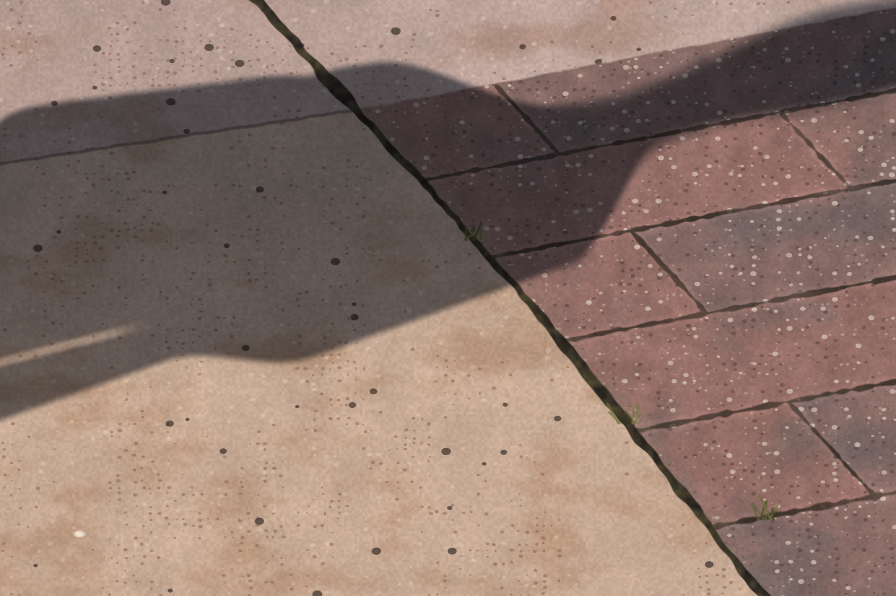
A Shadertoy shader for this texture:

```glsl
float hash(vec2 p) {
    vec3 q = fract(p.xyx * vec3(0.1031, 0.1030, 0.0973));
    q += dot(q, q.yzx + 33.33);
    return fract((q.x + q.y) * q.z);
}

float noise(vec2 p) {
    vec2 i = floor(p), f = fract(p);
    f = f * f * (3.0 - 2.0 * f);
    return mix(mix(hash(i), hash(i + vec2(1, 0)), f.x),
               mix(hash(i + vec2(0, 1)), hash(i + vec2(1, 1)), f.x), f.y);
}

float fbm(vec2 p) {
    float sum = 0.0, amp = 0.5;
    for (int i = 0; i < 4; i++) {
        sum += amp * noise(p);
        p = mat2(1.6, 1.2, -1.2, 1.6) * p + 7.3;
        amp *= 0.5;
    }
    return sum;
}

// One jittered grain per cell, present with the given chance
float grains(vec2 p, float cell, float chance, float aa) {
    p = p * vec2(1.0, 1.3) / cell;
    vec2 id = floor(p);
    vec2 centre = 0.3 + 0.4 * vec2(hash(id + 3.1), hash(id + 17.7));
    float radius = 0.1 + 0.17 * hash(id + 41.0);
    float soft = aa / cell * 0.7;
    float d = length(fract(p) - centre) - radius;
    return smoothstep(soft, -soft, d) * step(hash(id + 71.0), chance);
}

float segment(vec2 p, vec2 a, vec2 b) {
    vec2 pa = p - a, ba = b - a;
    return length(pa - ba * clamp(dot(pa, ba) / dot(ba, ba), 0.0, 1.0));
}

// Cast shadow between an upper and a lower contour, with a soft penumbra
float castShadow(vec2 p) {
    float x = p.x;
    float top = 0.94 - 0.125 * x + 0.1 * exp(-8.0 * x)
              + 0.04 * exp(-25.0 * (x - 2.65) * (x - 2.65))
              + 0.56 * (smoothstep(3.2, 4.8, x) - smoothstep(5.0, 7.4, x));
    float bottom = 3.6 - 0.36 * x + 0.42 * smoothstep(1.4, 2.7, x)
                 - 0.75 * smoothstep(4.9, 5.65, x) + 0.25 * smoothstep(5.9, 7.6, x);
    float blur = mix(0.045, 0.1, smoothstep(4.4, 5.4, x));
    float shade = smoothstep(-blur, blur, p.y - top) * smoothstep(-blur, blur, bottom - p.y);
    float sliver = smoothstep(0.065, 0.01, abs(p.y - 3.1 + 0.255 * x)) * smoothstep(1.3, 0.8, x);
    return shade * (1.0 - 0.6 * sliver);
}

vec3 concrete(vec2 p, float upper, float aa) {
    vec3 col = mix(vec3(0.785, 0.67, 0.585), vec3(0.715, 0.615, 0.58), upper);
    col += upper * 0.035 * smoothstep(2.0, 5.0, p.x);
    float stain = smoothstep(0.48, 0.75, fbm(p * vec2(1.5, 3.0) + 4.0));
    col *= 1.0 - stain * vec3(0.07, 0.11, 0.15);
    col *= 0.94 + 0.12 * fbm(p * 3.0);
    float rust = grains(p, 0.07, 0.4 * smoothstep(0.38, 0.68, fbm(p * 1.8 + 9.0)), aa);
    col = mix(col, vec3(0.48, 0.33, 0.25), 0.45 * rust);
    col = mix(col, vec3(0.9, 0.82, 0.75), 0.35 * grains(p + 5.0, 0.09, 0.12, aa));
    return mix(col, vec3(0.22, 0.18, 0.16), 0.7 * grains(p + 2.0, 0.16, 0.025, aa));
}

// course.x counts rows away from the slab, course.y runs along each row
vec3 bricks(vec2 p, vec2 course, float aa) {
    float row = floor(course.x), odd = mod(row, 2.0);
    float along = course.y / 4.4 + 0.5 * odd;
    float grey = 0.45 * (1.0 - odd) * step(0.0, along) + 0.4 * step(5.0, row);
    grey += 0.6 * smoothstep(0.45, 0.75, fbm(p * vec2(1.6, 2.6)));
    vec3 col = mix(vec3(0.585, 0.435, 0.405), vec3(0.47, 0.4, 0.39), clamp(grey, 0.0, 1.0));
    col *= 0.88 + 0.24 * fbm(p * 6.0);
    col = mix(col, vec3(0.3, 0.22, 0.21), 0.45 * grains(p + 8.0, 0.08, 0.25, aa));
    col = mix(col, vec3(0.82, 0.75, 0.7), 0.75 * grains(p, 0.1, 0.2, aa));
    col = mix(col, vec3(0.8, 0.7, 0.65), 0.5 * grains(p + 3.0, 0.055, 0.13, aa));

    // Joints between rows and between brick ends
    float rowGap = abs(course.x - round(course.x)) * 0.82;
    if (round(course.x) < 0.5) rowGap = 1.0;
    float endGap = abs(along - round(along)) * 3.3;
    float gap = min(rowGap, endGap) + 0.025 * (noise(p * 14.0) - 0.5);
    float faint = 0.5 + 0.45 * noise(p * 2.5 + 6.0);
    col = mix(col, col * 1.12, smoothstep(0.07, 0.03, gap) * 0.6);
    return mix(col, vec3(0.2, 0.17, 0.14), faint * smoothstep(0.018 + aa, 0.008, gap));
}

void mainImage(out vec4 fragColor, in vec2 fragCoord) {
    // Canvas is 5.1 units high, measured downwards
    vec2 p = vec2(fragCoord.x, iResolution.y - fragCoord.y) / iResolution.y * 5.1;
    float aa = 5.1 / iResolution.y;

    // Receding rows: spacing grows towards the viewer
    float depth = p.y + 0.19 * (p.x - 6.0);
    float row = (sqrt(max(0.4624 + 0.12 * (depth - 0.38), 0.0)) - 0.68) / 0.06;
    vec2 course = vec2(row, p.x - 0.88 * p.y - 3.6 - 0.03 * row);

    // Signed distance to the long diagonal joint, positive on the right
    float ragged = 0.03 * (noise(p * 9.0) - 0.5);
    float diagonal = (p.x - 2.25 - 0.85 * p.y - 0.07 * sin(0.95 * p.y - 0.9)) * 0.76 + ragged;

    float slabSeam = p.y - 1.4 + 0.15 * p.x;
    float upper = mix(smoothstep(aa, -aa, slabSeam), 1.0, step(0.0, diagonal));
    vec3 col = concrete(p, upper, aa);
    float paved = smoothstep(-aa, aa, diagonal) * smoothstep(-0.02, 0.02, row + ragged);
    col = mix(col, bricks(p, course, aa), paved);

    float seam = smoothstep(0.014 + aa, 0.004, abs(slabSeam + ragged * 0.5)) * step(diagonal, 0.0);
    col = mix(col, vec3(0.3, 0.25, 0.23), 0.5 * seam);

    // Gritty border and dark gap of the diagonal joint
    float grit = smoothstep(0.14, 0.03, abs(diagonal - 0.06)) * step(0.9, p.y);
    col = mix(col, vec3(0.55, 0.48, 0.42), 0.4 * grit * noise(p * 22.0));
    float gapWidth = 0.022 + 0.025 * noise(vec2(p.y * 4.0, 2.0))
                   + 0.025 * exp(-40.0 * (p.y - 0.78) * (p.y - 0.78));
    vec3 soil = mix(vec3(0.11, 0.095, 0.085), vec3(0.27, 0.25, 0.17), noise(p * 18.0));
    col = mix(col, soil, 0.93 * smoothstep(gapWidth + aa, gapWidth - aa, abs(diagonal)));

    // Grass tufts rooted in the joints
    vec2 roots[3] = vec2[3](vec2(4.05, 2.05), vec2(5.36, 3.62), vec2(6.55, 4.44));
    for (int i = 0; i < 21; i++) {
        vec2 seed = vec2(float(i), 5.0);
        vec2 root = roots[i / 7] + vec2(0.16 * (hash(seed) - 0.5), 0.0);
        vec2 tip = root + vec2(0.22 * (hash(seed + 9.0) - 0.5), -0.07 - 0.13 * hash(seed + 4.0));
        vec3 blade = mix(vec3(0.25, 0.25, 0.13), vec3(0.55, 0.52, 0.31), hash(seed + 2.0));
        col = mix(col, blade, 0.8 * smoothstep(0.009 + aa, 0.0, segment(p, root, tip)));
    }

    // Lone pale pebble
    col = mix(col, vec3(0.92, 0.87, 0.8), smoothstep(0.045, 0.02, length((p - vec2(0.68, 4.57)) * vec2(0.7, 1.2))));

    // Shadow tint, warmer towards the near slab, then fine film-like grain
    vec3 tint = mix(vec3(0.45, 0.48, 0.53), vec3(0.49, 0.51, 0.55), smoothstep(1.2, 3.0, p.y));
    col *= mix(vec3(1.0), tint, castShadow(p));
    col *= 0.95 + 0.1 * noise(p * 45.0);
    fragColor = vec4(col, 1.0);
}
```
